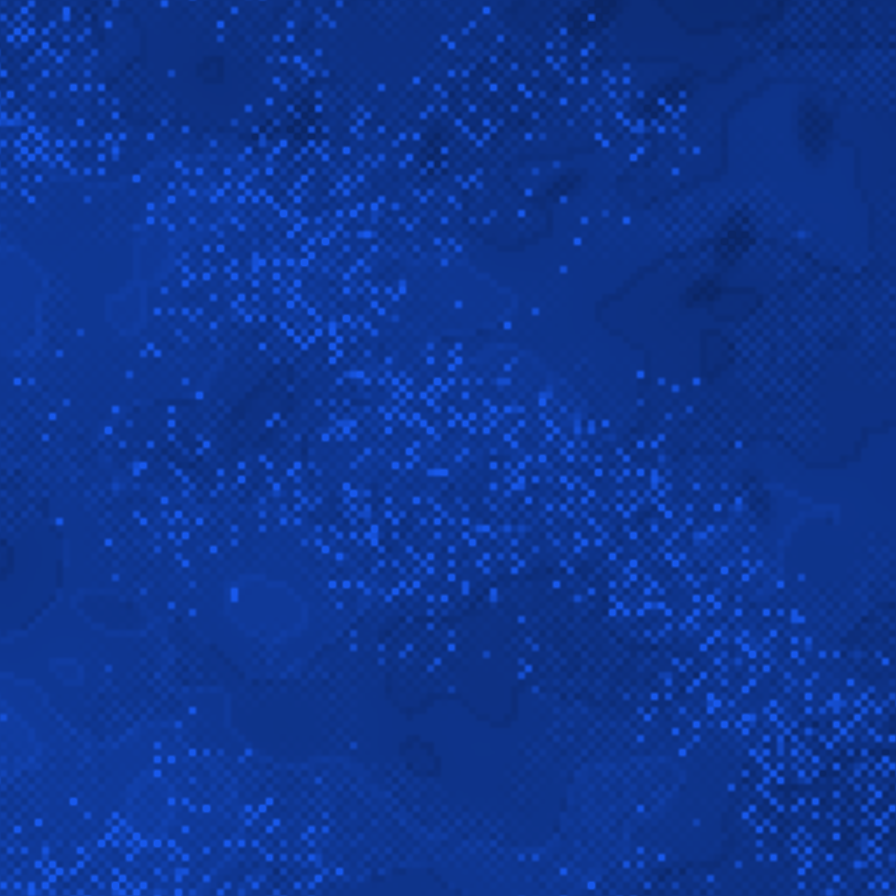
This texture is drawn by a three.js fragment shader. Its source:

```glsl
// Deep blue mottled surface of coarse square grains, with bright speckle drifts and dark blots.
varying vec2 vUv;

const float GRID = 128.0;      // grains across the canvas
const float TONE_STEP = 0.055; // height of one tonal terrace
const int BLOTS = 10;
const vec3 DEEP_BLUE = vec3(0.042, 0.148, 0.40);
const vec3 BRIGHT_BLUE = vec3(0.094, 0.345, 0.92);

float hash(vec2 p) {
  vec3 q = fract(p.xyx * vec3(0.1031, 0.1030, 0.0973));
  q += dot(q, q.yzx + 33.33);
  return fract((q.x + q.y) * q.z);
}

vec2 gradientAt(vec2 corner) {
  float angle = 6.2832 * hash(corner + 17.0);
  return vec2(cos(angle), sin(angle));
}

float gradientNoise(vec2 p) {
  vec2 i = floor(p);
  vec2 f = p - i;
  vec2 u = f * f * f * (f * (f * 6.0 - 15.0) + 10.0);
  vec2 e = vec2(1.0, 0.0);
  float low = mix(dot(gradientAt(i), f), dot(gradientAt(i + e), f - e), u.x);
  float high = mix(dot(gradientAt(i + e.yx), f - e.yx),
                   dot(gradientAt(i + e.xx), f - e.xx), u.x);
  return mix(low, high, u.y);
}

float fbm(vec2 p) {
  float sum = 0.0;
  float amplitude = 1.0;
  for (int i = 0; i < 3; i++) {
    sum += amplitude * gradientNoise(p);
    p = p * 2.1 + 11.7;
    amplitude *= 0.5;
  }
  return sum;
}

// Broad light and shade, brighter at the lower left
float shade(vec2 cell) {
  vec2 uv = cell / GRID;
  float slope = 0.10 * (0.5 - uv.x) + 0.05 * (0.5 - uv.y);
  return 0.27 + slope + 0.16 * fbm(uv * vec2(2.8, 3.6) + 40.0);
}

// Small tilted dark ovals, more of them to the upper right
float blots(vec2 uv) {
  float cover = 0.0;
  for (int i = 0; i < BLOTS; i++) {
    float id = float(i) * 3.7 + 1.0;
    vec2 centre = sqrt(vec2(hash(vec2(id, 2.0)), hash(vec2(id, 5.0))));
    float angle = mix(0.5, 2.0, hash(vec2(id, 8.0)));
    float size = mix(0.6, 1.3, hash(vec2(id, 12.0)));
    vec2 axis = vec2(cos(angle), sin(angle));
    vec2 q = uv - centre;
    vec2 local = vec2(dot(q, axis), dot(q, vec2(-axis.y, axis.x)));
    float d = length(local / (size * vec2(0.042, 0.02)));
    cover = max(cover, 1.0 - smoothstep(0.3, 1.2, d));
  }
  return cover;
}

// Where speckles gather: a falling diagonal drift and the lower left corner
float speckleDrift(vec2 uv) {
  float diagonal = 1.0 - 2.1 * abs(uv.x + uv.y - 1.05);
  float corner = 1.0 - 2.2 * length(uv * vec2(0.8, 1.9));
  float density = max(diagonal, corner) + 1.3 * fbm(uv * 4.0 + 9.0);
  return smoothstep(0.0, 1.1, density);
}

// Tone of one grain: terraces, contour lines, dither, blots and speckles
float grainTone(vec2 cell) {
  vec2 uv = (cell + 0.5) / GRID;
  float parity = mod(cell.x + cell.y, 2.0);
  float drift = speckleDrift(uv);
  float patches = smoothstep(-0.12, 0.25, fbm(uv * 5.0 + 70.0));
  float grit = max(drift, 0.75 * patches);

  float smoothTone = shade(cell);
  float level = floor(smoothTone / TONE_STEP + 0.5);
  float right = floor(shade(cell + vec2(1.0, 0.0)) / TONE_STEP + 0.5);
  float above = floor(shade(cell + vec2(0.0, 1.0)) / TONE_STEP + 0.5);
  float contour = min(abs(level - right) + abs(level - above), 1.0);

  float tone = mix(level * TONE_STEP, smoothTone, 0.5);
  tone += contour * (smoothTone > 0.3 ? 0.08 : -0.08);

  // Uneven checker: light grains are lifted, the ones between are sunk
  float strength = hash(cell + 3.0);
  tone += grit * mix(-0.15, 0.24, parity) * strength;
  tone -= blots(uv) * mix(0.22, 0.12, parity);

  float chance = drift * mix(0.03, 0.40, parity);
  float lit = step(hash(cell + 151.0), chance);
  return tone + lit * mix(0.25, 0.80, hash(cell + 313.0));
}

void main() {
  // Blend the four nearest grains for soft square edges
  vec2 p = vUv * GRID - 0.5;
  vec2 cell = floor(p);
  vec2 blend = smoothstep(0.16, 0.84, p - cell);
  vec2 e = vec2(1.0, 0.0);
  float low = mix(grainTone(cell), grainTone(cell + e), blend.x);
  float high = mix(grainTone(cell + e.yx), grainTone(cell + e.xx), blend.x);
  float tone = clamp(mix(low, high, blend.y), 0.0, 1.0);
  gl_FragColor = vec4(mix(DEEP_BLUE, BRIGHT_BLUE, tone), 1.0);
}
```
